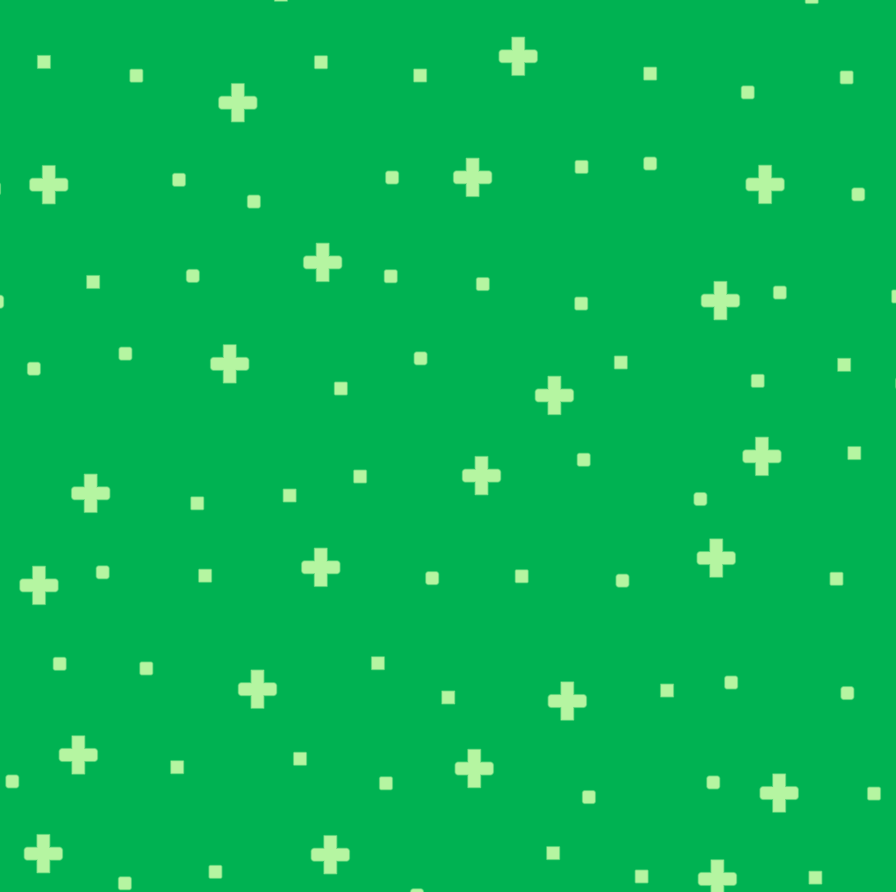
This pattern is drawn by a Shadertoy shader. Its source:

```glsl
// Pale green plus signs and small squares scattered over a flat green field.

const vec3 FIELD_GREEN = vec3(0.0, 0.70, 0.32);
const vec3 PALE_GREEN = vec3(0.71, 0.96, 0.63);

const float CELLS_ACROSS = 9.0;
const float ROW_SHIFT = 0.37;    // sideways stagger per row, in cells
const float JITTER = 0.52;       // range of mark centres, in cells
const float ARM_REACH = 0.0215;  // half length of a plus, in canvas widths
const float ARM_HALF = 0.0073;   // half thickness of an arm or square
const float EDGE_SOFTNESS = 0.0014;

vec2 hash22(vec2 p) {
    vec3 q = fract(p.xyx * vec3(0.1031, 0.1030, 0.0973));
    q += dot(q, q.yzx + 33.33);
    return fract((q.xx + q.yz) * q.zy);
}

float roundedBox(vec2 p, vec2 halfSize, float radius) {
    vec2 d = abs(p) - halfSize + radius;
    return length(max(d, 0.0)) + min(max(d.x, d.y), 0.0) - radius;
}

// The horizontal bar has softer corners than the vertical one.
float plusSign(vec2 p, float reach, float halfWidth) {
    float across = roundedBox(p, vec2(reach, halfWidth), 0.0038);
    float upright = roundedBox(p, vec2(halfWidth, reach), 0.0008);
    return min(across, upright);
}

// Two of every seven cells hold a plus, spread evenly along the rows.
bool holdsPlus(vec2 cell) {
    float slot = mod(cell.x + 2.0 * cell.y, 7.0);
    return slot < 0.5 || abs(slot - 3.0) < 0.5;
}

// Signed distance to the one mark kept inside each staggered cell.
float scatteredMarks(vec2 uv, float cellsAcross) {
    vec2 grid = uv * cellsAcross + vec2(0.2, 0.35);
    float row = floor(grid.y);
    grid.x += row * ROW_SHIFT;
    vec2 cell = floor(grid);

    vec2 offset = (hash22(cell + 17.0) - 0.5) * JITTER;
    vec2 local = (fract(grid) - 0.5 - offset) / cellsAcross;

    if (holdsPlus(cell)) return plusSign(local, ARM_REACH, ARM_HALF);
    float cornerRadius = mix(0.0006, 0.0036, hash22(cell + 53.0).x);
    return roundedBox(local, vec2(ARM_HALF), cornerRadius);
}

void mainImage(out vec4 fragColor, in vec2 fragCoord) {
    vec2 uv = fragCoord / iResolution.x;
    float softness = max(EDGE_SOFTNESS, 0.7 / iResolution.x);
    float distanceToMark = scatteredMarks(uv, CELLS_ACROSS);
    float coverage = 1.0 - smoothstep(-softness, softness, distanceToMark);
    fragColor = vec4(mix(FIELD_GREEN, PALE_GREEN, coverage), 1.0);
}
```
